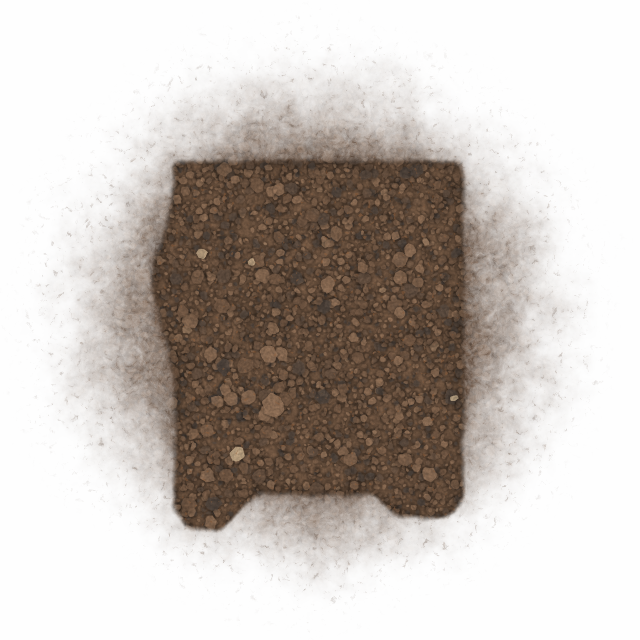
This texture is drawn by a Shadertoy shader. Its source:

```glsl
// A worn slab of pebbly brown earth with a soft, wispy dust halo on white.
#define SLAB_RIGHT 0.724
#define SLAB_TOP 0.748
#define EDGE_SOFT 0.006
#define HALO_CENTER vec2(0.49, 0.50)
#define HALO_INNER 0.20
#define HALO_OUTER 0.45
#define HALO_DENSITY 0.76
#define GRAIN 0.17
#define SOIL vec3(0.425, 0.325, 0.248)
#define DUST vec3(0.41, 0.32, 0.26)
#define PAPER vec3(0.995)

vec2 hash2(vec2 p) {
    vec3 q = fract(p.xyx * vec3(0.1031, 0.1030, 0.0973));
    q += dot(q, q.yzx + 33.33);
    return fract((q.xx + q.yz) * q.zy);
}

float gradientNoise(vec2 p) {
    vec2 i = floor(p), f = fract(p);
    vec2 u = f * f * f * (f * (f * 6.0 - 15.0) + 10.0);
    vec2 o = vec2(0.0, 1.0);
    float a = dot(hash2(i) * 2.0 - 1.0, f);
    float b = dot(hash2(i + o.yx) * 2.0 - 1.0, f - o.yx);
    float c = dot(hash2(i + o.xy) * 2.0 - 1.0, f - o.xy);
    float d = dot(hash2(i + o.yy) * 2.0 - 1.0, f - o.yy);
    return mix(mix(a, b, u.x), mix(c, d, u.x), u.y);
}

float fbm(vec2 p) {
    float sum = 0.0, amp = 0.6;
    for (int i = 0; i < 5; i++) {
        sum += amp * gradientNoise(p);
        p = mat2(1.6, 1.2, -1.2, 1.6) * p + 7.3;
        amp *= 0.58;
    }
    return sum;
}

// Signed distance to the slab: bulging left side, arched foot, rounded corners
float slabDistance(vec2 p) {
    float bulge = (p.y - 0.56) / 0.09;
    float left = 0.273 - 0.035 * exp(-bulge * bulge);
    float foot = 0.172 + 0.055 * smoothstep(0.335, 0.41, p.x)
                       - 0.036 * smoothstep(0.575, 0.63, p.x);
    float r = mix(0.042, 0.016, smoothstep(0.3, 0.6, p.y));
    vec2 q = vec2(max(left - p.x, p.x - SLAB_RIGHT),
                  max(p.y - SLAB_TOP, foot - p.y)) + r;
    return min(max(q.x, q.y), 0.0) + length(max(q, 0.0)) - r;
}

// Angular stone outline: a turned, stretched blend of circle and hexagon
float stoneRadius(vec2 q, float turn) {
    float c = cos(turn), s = sin(turn);
    q = abs(mat2(c, s, -s, c) * q * vec2(1.0, 1.15));
    return mix(length(q), max(q.x * 0.87 + q.y * 0.5, q.y), 0.65);
}

// Tone runs from slate through brown and tan to cream
vec3 stoneColor(float tone) {
    vec3 c = mix(vec3(0.27, 0.24, 0.22), vec3(0.43, 0.33, 0.255), smoothstep(0.0, 0.35, tone));
    c = mix(c, vec3(0.55, 0.43, 0.335), smoothstep(0.4, 0.85, tone));
    return mix(c, vec3(0.76, 0.67, 0.54), smoothstep(0.9, 1.0, tone));
}

void paintStone(inout vec3 col, float l, float radius, float soft, float tone, float opacity) {
    float rim = smoothstep(radius + 2.5 * soft, radius, l);
    float body = smoothstep(radius + soft * 0.5, radius - soft * 0.5, l);
    col *= 1.0 - 0.16 * rim * (1.0 - body);
    col = mix(col, stoneColor(tone), body * opacity);
}

// One scattered layer, a stone at most per cell
void paintLayer(inout vec3 col, vec2 p, float scale, float cover) {
    vec2 g = p * scale, cell = floor(g);
    for (int k = 0; k < 9; k++) {
        vec2 id = cell + vec2(k % 3 - 1, k / 3 - 1);
        vec2 h = hash2(id + scale), v = hash2(id + scale + 51.7);
        if (v.x > cover) continue;
        float l = stoneRadius(g - id - h, v.y * 6.283);
        float tone = fract(h.x * 17.0 + v.y * 5.0) * 0.93;
        paintStone(col, l, 0.22 + 0.3 * h.y, 0.0025 * scale, tone, 0.75);
        }
}

vec3 earth(vec2 p) {
    vec3 col = SOIL * (1.0 + 0.3 * fbm(p * 24.0));
    vec2 w = p + 0.004 * vec2(gradientNoise(p * 90.0), gradientNoise(p * 90.0 + 31.0));
    paintLayer(col, w, 125.0, 0.75);
    paintLayer(col, w, 74.0, 0.55);
    paintLayer(col, w, 42.0, 0.28);
    // Conspicuous stones: position, radius, tone
    vec4 accents[8] = vec4[8](
        vec4(0.371, 0.290, 0.012, 0.98), vec4(0.315, 0.604, 0.008, 0.97),
        vec4(0.393, 0.591, 0.006, 0.97), vec4(0.710, 0.378, 0.006, 1.00),
        vec4(0.427, 0.366, 0.018, 0.80), vec4(0.420, 0.447, 0.014, 0.80),
        vec4(0.350, 0.426, 0.012, 0.05), vec4(0.512, 0.555, 0.012, 0.72));
    for (int i = 0; i < 8; i++) {
        vec4 a = accents[i];
        paintStone(col, stoneRadius(w - a.xy, a.x * 40.0), a.z, 0.002, a.w, 0.85);
    }
    // Fine grit with rusty flecks
    col *= 1.0 + GRAIN * (gradientNoise(p * 260.0) + 1.4 * fbm(p * 120.0));
    float fleck = smoothstep(0.28, 0.5, gradientNoise(p * 150.0 + 9.0));
    return mix(col, vec3(0.56, 0.37, 0.23), 0.45 * fleck);
}

void mainImage(out vec4 fragColor, in vec2 fragCoord) {
    vec2 p = fragCoord / iResolution.xy;
    float d = slabDistance(p) + 0.008 * fbm(p * 28.0);
    float slab = smoothstep(EDGE_SOFT, -EDGE_SOFT, d);
    // Dust thins outward, broken into clumps and fibres
    float r = length(p - HALO_CENTER) + 0.07 * fbm(p * 9.0) + 0.05 * fbm(p * 32.0);
    float base = pow(smoothstep(HALO_OUTER, HALO_INNER, r), 1.2);
    vec2 bend = p + 0.02 * vec2(fbm(p * 22.0), fbm(p * 22.0 + 17.0));
    float fibre = fbm(bend * 100.0);
    float halo = base * (HALO_DENSITY + 0.45 * fibre + 0.22 * exp(-max(d, 0.0) / 0.02));
    halo += 0.28 * smoothstep(0.50, 0.38, r) * smoothstep(0.12, 0.5, fibre) * (1.0 - base);
    vec3 ground = earth(p);
    ground *= 1.0 - 0.22 * exp(-abs(d) / 0.009);
    vec3 col = mix(PAPER, mix(DUST, ground, 0.45), clamp(halo, 0.0, 1.0));
    fragColor = vec4(mix(col, ground, slab), 1.0);
}
```
